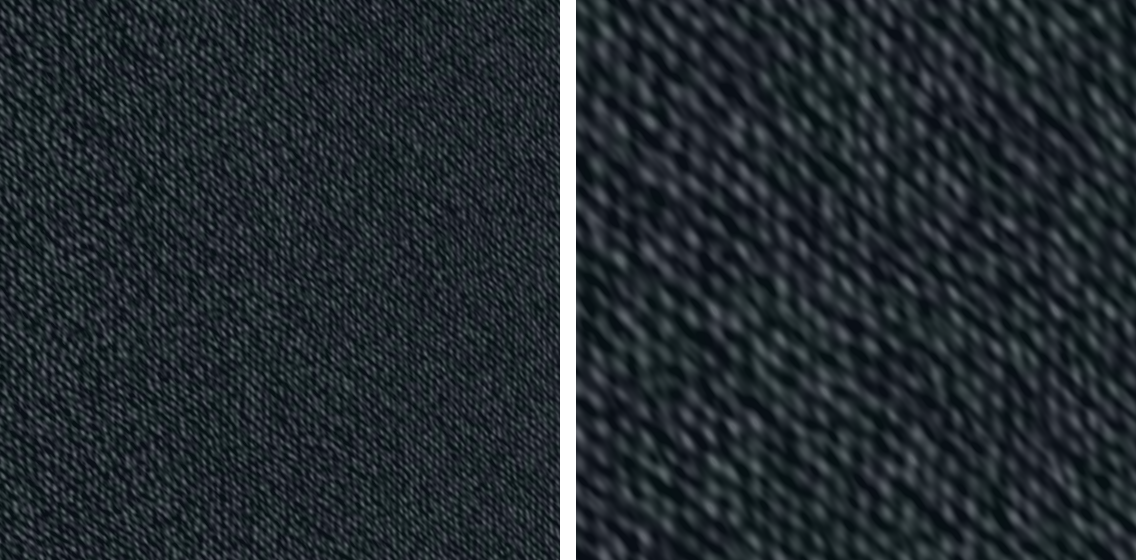
Left, the full canvas; right, a detail of the centre.
A three.js fragment shader for this texture:

```glsl
// Dark blue-grey twill cloth: slanted stitches in diagonal ribs, finer to the right.
varying vec2 vUv;

const vec3 SHADOW = vec3(0.030, 0.060, 0.080);
const vec3 HIGHLIGHT = vec3(0.315, 0.345, 0.365);
const vec3 GREEN_TINT = vec3(-0.007, 0.006, -0.005);
const vec3 VIOLET_TINT = vec3(0.006, -0.006, 0.006);

const float COLUMNS = 65.0;        // stitch columns per canvas at the left edge
const float COLUMN_GAIN = 14.0;    // extra columns gathered toward the right
const float ROWS = 60.0;           // stitch rows per canvas
const float ROW_GAIN = 0.20;       // extra row density at the right
const float TWILL_SHIFT = 0.70;    // row drop from one column to the next
const vec2 STITCH_AXIS = vec2(-0.60, 0.80);
const float STITCH_LENGTH = 0.34;  // spreads, in cells
const float STITCH_WIDTH = 0.18;
const float JITTER = 0.36;
const float WARP = 1.0;            // slow weave distortion, in cells
const float RIB_AMOUNT = 0.09;     // light along the continuous diagonal ribs
const float FIBRE_AMOUNT = 0.46;
const float MEAN_LIGHT = 0.35;
const float TAU = 6.2832;

float hash(vec2 p) {
  return fract(sin(dot(p, vec2(12.9898, 78.233))) * 43758.5453);
}

float valueNoise(vec2 p) {
  vec2 cell = floor(p);
  vec2 f = fract(p);
  f = f * f * (3.0 - 2.0 * f);
  float low = mix(hash(cell), hash(cell + vec2(1.0, 0.0)), f.x);
  float high = mix(hash(cell + vec2(0.0, 1.0)), hash(cell + vec2(1.0, 1.0)), f.x);
  return mix(low, high, f.y);
}

// Canvas position to weave coordinates, one unit per stitch.
vec2 weaveSpace(vec2 uv) {
  vec2 bend = vec2(valueNoise(uv * 9.0), valueNoise(uv * 9.0 + 31.0)) - 0.5;
  float column = uv.x * (COLUMNS + COLUMN_GAIN * uv.x);
  float row = ROWS * (uv.y + ROW_GAIN * uv.x * (uv.y - 0.5));
  return vec2(column, row) + WARP * bend;
}

// Summed light of the soft slanted stitches around a point.
float stitches(vec2 weave) {
  float light = 0.0;
  float homeColumn = floor(weave.x);
  for (int i = -1; i <= 1; i++) {
    float column = homeColumn + float(i);
    float v = weave.y + TWILL_SHIFT * column;
    for (int j = -1; j <= 1; j++) {
      vec2 cell = vec2(column, floor(v) + float(j));
      vec2 jitter = vec2(hash(cell + 3.1), hash(cell + 8.7)) - 0.5;
      vec2 d = vec2(weave.x, v) - cell - 0.5 - JITTER * jitter;
      float along = dot(d, STITCH_AXIS) / STITCH_LENGTH;
      float across = dot(d, vec2(STITCH_AXIS.y, -STITCH_AXIS.x)) / STITCH_WIDTH;
      float strength = mix(0.50, 1.10, hash(cell));
      light += strength * exp(-0.5 * (along * along + across * across));
    }
  }
  return light;
}

// Wave that peaks on the centre line of each diagonal rib.
float ribs(vec2 weave) {
  return -cos(TAU * (weave.y + TWILL_SHIFT * (weave.x - 0.5)));
}

void main() {
  vec2 weave = weaveSpace(vUv);

  // The weave loses contrast toward the right, where the cloth turns away.
  float contrast = mix(1.12, 0.84, vUv.x);
  float relief = 0.90 * (stitches(weave) - 0.31) + RIB_AMOUNT * ribs(weave);

  // Fine fibres along the stitches, faint vertical streaks and broad patches.
  vec2 fibrePoint = vec2(vUv.x + 0.6 * vUv.y, vUv.y);
  float fibre = valueNoise(fibrePoint * vec2(260.0, 150.0)) - 0.5;
  float light = MEAN_LIGHT + contrast * (relief + FIBRE_AMOUNT * fibre);
  light += 0.03 * (valueNoise(vUv * vec2(34.0, 4.0) + 17.0) - 0.5);
  light += 0.03 * (valueNoise(vUv * 9.0 + 53.0) - 0.5);

  // Mottled green and violet dye.
  float dye = 0.6 * valueNoise(vUv * 55.0 + 5.0) + 0.4 * valueNoise(vUv * 15.0 + 71.0);
  vec3 tint = mix(VIOLET_TINT, GREEN_TINT, smoothstep(0.25, 0.75, dye));

  vec3 cloth = mix(SHADOW, HIGHLIGHT, clamp(light, 0.0, 1.15)) + tint;
  gl_FragColor = vec4(clamp(cloth, 0.0, 1.0), 1.0);
}
```
